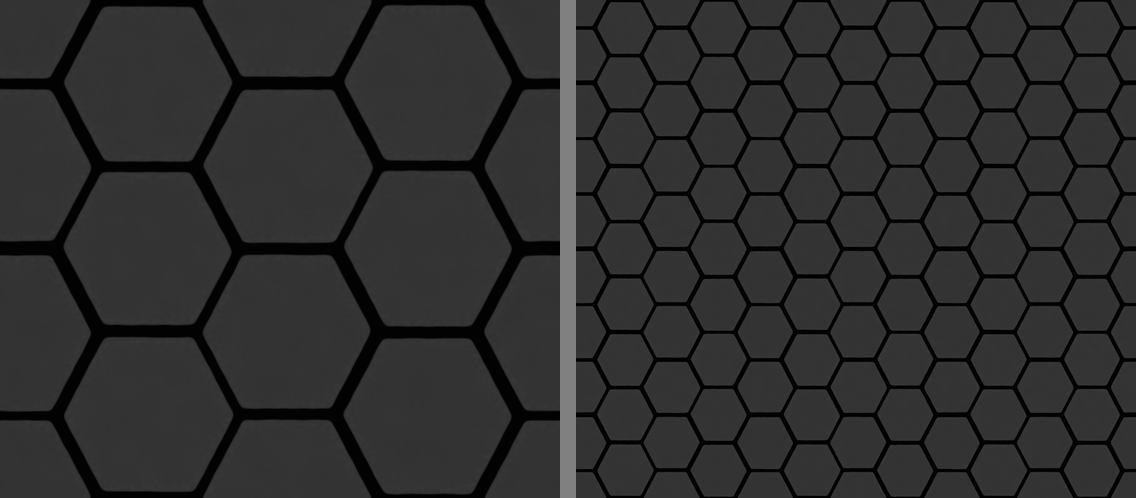
Left, the tile; right, the same tile 3 across and 3 down.
A Shadertoy shader for this pattern:

```glsl
const vec2 LATTICE = vec2(4.0, 6.0);      // columns and half rows on the canvas
const float COLUMN_OFFSET = 0.057;        // shift of the columns, in columns
const float DIAGONAL_SLOPE = 1.9;         // steepness of the slanted joints
const float JOINT_HALF_WIDTH = 0.035;     // in tile heights
const float WIDTH_VARIATION = 0.016;
const float JOINT_SHIFT = 0.012;
const float CORNER_SHARPNESS = 100.0;
const float EDGE_SOFTNESS = 0.007;
const vec3 TILE_COLOR = vec3(0.20);
const vec3 JOINT_COLOR = vec3(0.008);

// Whole-number cell wrapped into its period
vec2 wrapCell(vec2 cell, vec2 period) {
    return floor(mod(cell + 0.5, period));
}

float hash(vec2 p) {
    vec3 q = fract(vec3(p.xyx) * 0.1031);
    q += dot(q, q.yzx + 33.33);
    return fract((q.x + q.y) * q.z);
}

float cornerGradient(vec2 cell, vec2 offset, vec2 period) {
    float angle = 6.28319 * hash(wrapCell(cell, period) + 7.0);
    return dot(vec2(cos(angle), sin(angle)), offset);
}

// Gradient noise that repeats after a whole period
float gradientNoise(vec2 p, vec2 period) {
    vec2 i = floor(p), f = p - i;
    vec2 u = f * f * f * (f * (f * 6.0 - 15.0) + 10.0);
    vec2 e = vec2(0.0, 1.0);
    float low = mix(cornerGradient(i, f, period),
                    cornerGradient(i + e.yx, f - e.yx, period), u.x);
    float high = mix(cornerGradient(i + e.xy, f - e.xy, period),
                     cornerGradient(i + e.yy, f - e.yy, period), u.x);
    return mix(low, high, u.y);
}

// Distance to one side; both tiles at a joint share its width and shift
float sideDistance(vec2 p, vec2 center, vec2 neighbor, vec2 cellSize) {
    vec2 normal = normalize(neighbor * vec2(DIAGONAL_SLOPE, 1.0));
    vec2 joint = wrapCell(2.0 * center + neighbor, 2.0 * LATTICE);
    float halfWidth = JOINT_HALF_WIDTH + WIDTH_VARIATION * (hash(joint + 3.0) - 0.5);
    float shift = JOINT_SHIFT * (hash(joint + 41.0) - 0.5) * sign(neighbor.y);
    return dot(p - 0.5 * neighbor * cellSize, normal) + halfWidth + shift;
}

// Signed distance to a hexagon with slightly rounded corners
float tileDistance(vec2 p, vec2 center, vec2 cellSize) {
    float total = 0.0;
    for (int k = 0; k < 6; k++) {
        float side = k < 3 ? 1.0 : -1.0;
        float column = float(k % 3) - 1.0;
        vec2 neighbor = vec2(column, side * (2.0 - abs(column)));
        total += exp(CORNER_SHARPNESS * sideDistance(p, center, neighbor, cellSize));
    }
    return log(total) / CORNER_SHARPNESS;
}

// Nearest tile: distance in x, wrapped tile index in yz
vec3 nearestTile(vec2 grid, vec2 cellSize) {
    vec3 nearest = vec3(1e3, 0.0, 0.0);
    for (int k = 0; k < 2; k++) {
        float column = floor(grid.x) + float(k);
        float row = 2.0 * floor((grid.y - column) * 0.5 + 0.5) + column;
        vec2 center = vec2(column, row);
        float d = tileDistance((grid - center) * cellSize, center, cellSize);
        if (d < nearest.x) nearest = vec3(d, wrapCell(center, LATTICE));
    }
    return nearest;
}

// Faint tone differences between tiles, mottling and uneven rims
float tileTone(vec2 uv, vec2 tile, float d) {
    vec2 broad = vec2(18.0, 16.0), fine = vec2(112.0, 100.0);
    float rim = exp(-abs(d + 0.025) * 45.0);
    float tone = 0.006 * (hash(tile + 19.0) - 0.5);
    tone += 0.006 * gradientNoise(uv * broad, broad);
    tone += (0.004 + 0.022 * rim) * gradientNoise(uv * fine, fine);
    return tone + 0.007 * rim;
}

void mainImage(out vec4 fragColor, in vec2 fragCoord) {
    vec2 uv = fragCoord / iResolution.xy;
    float tileHeight = 2.0 * iResolution.y / LATTICE.y;
    vec2 cellSize = iResolution.xy / LATTICE / tileHeight;
    vec2 grid = uv * LATTICE - vec2(COLUMN_OFFSET, 0.0);

    // Slightly uneven joint edges
    vec3 tile = nearestTile(grid, cellSize);
    vec2 wobble = vec2(36.0, 32.0);
    float d = tile.x + 0.004 * gradientNoise(uv * wobble, wobble);

    // Tiles over dark joints
    float softness = max(EDGE_SOFTNESS, 1.0 / tileHeight);
    float coverage = 1.0 - smoothstep(-softness, softness, d);
    vec3 surface = TILE_COLOR + tileTone(uv, tile.yz, d);
    fragColor = vec4(mix(JOINT_COLOR, surface, coverage), 1.0);
}
```
